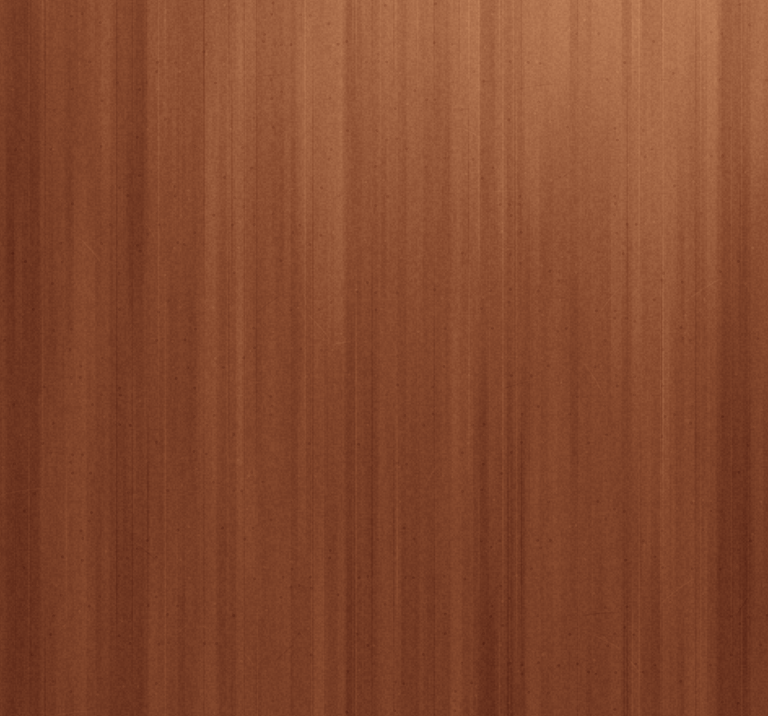
Write a Shadertoy shader that draws this texture.

```glsl
float hash(vec2 cell) {
    vec3 q = fract(vec3(cell.xyx) * vec3(0.1031, 0.1030, 0.0973));
    q += dot(q, q.yzx + 33.33);
    return fract((q.x + q.y) * q.z);
}

float valueNoise(vec2 p) {
    vec2 cell = floor(p), f = fract(p);
    f = f * f * (3.0 - 2.0 * f);
    return mix(mix(hash(cell), hash(cell + vec2(1, 0)), f.x),
               mix(hash(cell + vec2(0, 1)), hash(cell + vec2(1, 1)), f.x), f.y);
}

// Tone of one column, drifting along its length with staggered steps
float columnTone(float id, float y, float stretch, float seed) {
    float t = y * stretch + hash(vec2(id, seed)) * 40.0;
    float row = floor(t);
    float fade = smoothstep(0.25, 0.75, fract(t));
    float along = mix(hash(vec2(id, row + seed)), hash(vec2(id, row + 1.0 + seed)), fade);
    return mix(along, hash(vec2(id + 7.0, seed + 3.0)), 0.4) - 0.5;
}

// Columns of uneven width with crisp sides
float streaks(vec2 p, float columns, float stretch, float soft, float seed) {
    float x = p.x * columns + 0.8 * valueNoise(vec2(p.x * columns * 0.6, seed)) + seed;
    float id = floor(x);
    float side = smoothstep(1.0 - clamp(soft * columns, 0.06, 0.9), 1.0, fract(x));
    return mix(columnTone(id, p.y, stretch, seed),
               columnTone(id + 1.0, p.y, stretch, seed), side);
}

// Wide dark board with a strength that changes along its length
float darkBoard(vec2 p, float center, float halfWidth, float soft) {
    float shape = 1.0 - smoothstep(halfWidth - soft, halfWidth + soft, abs(p.x - center));
    return shape * mix(0.45, 1.0, valueNoise(vec2(center * 90.0, p.y * 3.0)));
}

// Sparse hairlines running with the grain
float hairlines(vec2 p, float columns, float rarity, float seed) {
    float x = p.x * columns;
    float id = floor(x);
    float line = 1.0 - smoothstep(0.1, 0.4, abs(fract(x) - 0.5));
    float present = step(rarity, hash(vec2(id, seed)));
    return line * present * smoothstep(0.25, 0.75, valueNoise(vec2(id * 3.7, p.y * 4.0 + seed)));
}

// Slightly bowed scratch of the given angle and length
float scratch(vec2 p, vec2 center, float angle, float halfLength, float width) {
    vec2 d = p - center;
    vec2 dir = vec2(cos(angle), sin(angle));
    float along = dot(d, dir);
    float across = dot(d, vec2(-dir.y, dir.x)) + along * along * 2.0;
    return (1.0 - smoothstep(0.0, width, abs(across)))
         * (1.0 - smoothstep(0.3, 1.0, abs(along) / halfLength));
}

// Round flecks scattered over a jittered grid
float flecks(vec2 p, float density, float rarity, float seed) {
    vec2 cell = floor(p * density);
    vec2 center = 0.3 + 0.4 * vec2(hash(cell + seed), hash(cell + seed + 19.0));
    float dotShape = 1.0 - smoothstep(0.08, 0.22, length(fract(p * density) - center));
    return dotShape * step(rarity, hash(cell + seed + 41.0));
}

vec3 woodColor(float tone) {
    vec3 deep = vec3(0.36, 0.155, 0.09);
    vec3 russet = vec3(0.53, 0.29, 0.18);
    vec3 honey = vec3(0.75, 0.51, 0.355);
    return tone < 0.53 ? mix(deep, russet, (tone - 0.36) / 0.17)
                       : mix(russet, honey, (tone - 0.53) / 0.22);
}

void mainImage(out vec4 fragColor, in vec2 fragCoord) {
    vec2 uv = fragCoord / iResolution.xy;
    vec2 p = fragCoord / iResolution.y;
    float soft = 1.3 / iResolution.y;

    // Warm light from the upper right
    vec2 toLight = (uv - vec2(0.78, 1.08)) * vec2(1.0, 1.3);
    float tone = 0.467 + 0.045 * uv.y + 0.19 * exp(-3.0 * dot(toLight, toLight));
    tone -= 0.025 * (1.0 - smoothstep(0.0, 0.2, uv.x));

    // Boards and streaks from broad to fine
    float boards[5] = float[5](0.03, 0.165, 0.47, 0.645, 0.955);
    for (int i = 0; i < 5; i++) {
        tone -= 0.048 * darkBoard(uv, boards[i], 0.022, soft * 1.5);
    }
    tone += 0.045 * streaks(p, 13.0, 1.5, soft * 2.0, 1.0);
    tone += 0.055 * streaks(p, 36.0, 3.0, soft * 1.5, 5.0);
    tone += 0.045 * streaks(p, 80.0, 4.0, soft, 11.0);
    tone += 0.025 * streaks(p, 170.0, 5.0, soft, 23.0);
    tone += 0.035 * hairlines(p, 210.0, 0.9, 3.0);
    tone -= 0.035 * hairlines(p, 230.0, 0.9, 8.0);

    // Faint scratches, light and dark
    for (int i = 0; i < 26; i++) {
        float k = float(i);
        vec2 center = vec2(hash(vec2(k, 2.0)) * 1.07, hash(vec2(k, 9.0)));
        float angle = (hash(vec2(k, 14.0)) - 0.5) * 2.4;
        float halfLength = mix(0.012, 0.045, hash(vec2(k, 21.0)));
        float sign = i % 3 == 0 ? -1.0 : 1.0;
        tone += 0.03 * sign * scratch(p, center, angle, halfLength, 0.002);
    }

    // Specks and fine surface grain
    tone -= 0.05 * flecks(p, 75.0, 0.93, 4.0);
    tone += 0.035 * flecks(p, 85.0, 0.96, 60.0);
    tone += 0.05 * (valueNoise(p * 440.0) - 0.5);
    tone += 0.02 * (valueNoise(p * vec2(260.0, 150.0) + 70.0) - 0.5);

    fragColor = vec4(clamp(woodColor(tone), 0.0, 1.0), 1.0);
}
```
